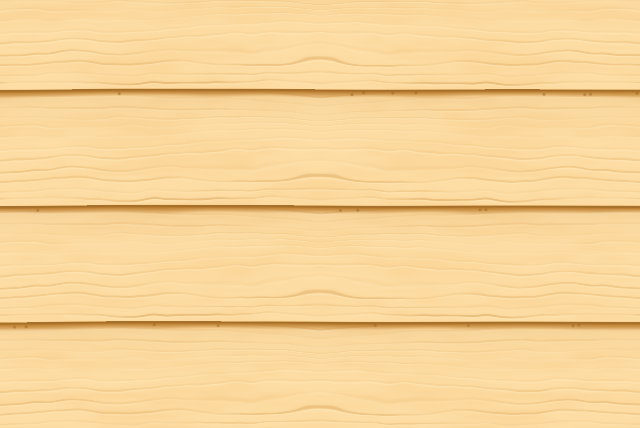
Write a Shadertoy shader that draws this texture.

```glsl
// Painted lap siding: overlapping horizontal boards with embossed wood grain.
// Each board is a repeat in y; the grain is a warped stack of grooves, mirrored
// about the vertical centre line, and a soft shadow falls under every lap.

#define PITCH 0.2715        // board height, in canvas heights
#define FIRST_SEAM 0.791    // height of the topmost lap edge
#define GROOVES 11.0        // grain grooves per board
#define GROOVE_WIDTH 0.055  // half width, in groove spacings
#define GRAIN_DEPTH 0.62    // darkness of the grooves
#define SHADOW_END 0.085    // reach of the lap shadow, in boards
#define PAINT vec3(0.992, 0.866, 0.645)
#define PAINT_DIM vec3(0.985, 0.842, 0.605)
#define PAINT_LIT vec3(1.0, 0.905, 0.715)
#define GROOVE_TONE vec3(0.87, 0.67, 0.38)
#define SHADOW_TONE vec3(0.75, 0.51, 0.20)
#define GAP_TONE vec3(0.60, 0.40, 0.15)

float hash(vec2 p) {
    return fract(sin(dot(p, vec2(127.1, 311.7))) * 43758.5453);
}

float noise(vec2 p) {
    vec2 i = floor(p), f = fract(p);
    f = f * f * (3.0 - 2.0 * f);
    return mix(mix(hash(i), hash(i + vec2(1, 0)), f.x),
               mix(hash(i + vec2(0, 1)), hash(i + vec2(1, 1)), f.x), f.y);
}

// Grain height coordinate: t runs down the board, m is distance from the centre
float grainPhase(float m, float t, float board) {
    // Upper grooves dip at the centre, middle ones arch, lower ones run level
    float bow = mix(0.09, -0.09, smoothstep(0.12, 0.42, t));
    bow *= 1.0 - smoothstep(0.55, 0.8, t);
    float calm = mix(0.35, 1.0, smoothstep(0.12, 0.35, t));
    float warp = 0.065 * (noise(vec2(m * 13.0, t * 4.0 + 2.0)) - 0.5)
               + 0.024 * (noise(vec2(m * 38.0, t * 9.0)) - 0.5)
               + 0.010 * (noise(vec2(m * 20.0, t * 5.0 + board * 7.0)) - 0.5);
    return (t - bow * exp(-5.0 * m) + calm * warp) * GROOVES;
}

// Grooves in x, raised lit edges in y
vec2 grain(float m, float t, float board, float aa) {
    float phase = grainPhase(m, t, board);
    float row = floor(phase);
    float offset = fract(phase) - 0.5 - 0.3 * (hash(vec2(row, 4.0)) - 0.5);
    float soft = aa * GROOVES * 0.7;
    float line = 1.0 - smoothstep(GROOVE_WIDTH - soft * 0.3, GROOVE_WIDTH + soft + 0.03, abs(offset));
    float slope = 0.28 * smoothstep(-0.3, 0.0, offset) * (1.0 - smoothstep(0.0, 0.06, offset));
    float lip = smoothstep(0.03, 0.12, offset) * (1.0 - smoothstep(0.12, 0.32, offset));

    // Grooves fade in and out along the board and are faint across its middle
    float fade = smoothstep(0.2, 0.75, noise(vec2(m * 9.0 + row * 5.3, row * 3.7)));
    float zone = 0.25 + 0.75 * smoothstep(0.5, 0.7, t) + 0.55 * (1.0 - smoothstep(0.16, 0.3, t));
    float strength = zone * mix(0.25, 1.0, fade) * mix(0.6, 1.0, hash(vec2(row, 9.0)));
    return vec2(max(line, slope) * strength, lip * mix(0.35, 0.85, fade));
}

void mainImage(out vec4 fragColor, in vec2 fragCoord) {
    vec2 uv = fragCoord / iResolution.xy;
    float m = abs(uv.x - 0.5);
    float aa = 1.0 / (iResolution.y * PITCH);

    // Board index and position below its upper lap, with a barely uneven edge
    float sag = 0.004 * (noise(vec2(uv.x * 5.0, 3.0)) - 0.5);
    float down = (FIRST_SEAM + sag - uv.y) / PITCH;
    float board = floor(down);
    float t = down - board;

    // Paint with broad, stretched tonal drift
    float drift = noise(vec2(m * 7.0, t * 6.0 + board * 3.0)) * 0.6
                + noise(vec2(m * 24.0, t * 22.0 + board)) * 0.4;
    vec3 color = mix(PAINT, PAINT_DIM, smoothstep(0.3, 0.85, drift));

    // Embossed grain
    vec2 g = grain(m, t, board, aa);
    color = mix(color, PAINT_LIT, g.y * 0.65);
    color = mix(color, GROOVE_TONE, clamp(g.x * GRAIN_DEPTH, 0.0, 1.0));

    // Shadow under the lap: dense core, quick fade and a faint tail
    float reach = SHADOW_END * mix(0.85, 1.15, noise(vec2(m * 12.0, board + 20.0)));
    float shadow = 1.0 - smoothstep(0.012, reach, t);
    shadow = max(shadow, 0.2 * exp(-t * 9.0));
    color = mix(color, SHADOW_TONE, shadow);
    float gap = 1.0 - smoothstep(0.008, 0.022 + aa * 0.5, t);
    color = mix(color, GAP_TONE, gap * 0.65);

    // Sparse grime specks caught in the shadow
    vec2 cell = vec2(floor(uv.x * 110.0), board);
    vec2 speck = vec2((fract(uv.x * 110.0) - 0.5) * 0.05, t - 0.022 - 0.02 * hash(cell + 5.0));
    float grime = step(0.92, hash(cell)) * (1.0 - smoothstep(0.006, 0.016 + aa * 0.4, length(speck)));
    color = mix(color, GAP_TONE, grime * 0.5);

    // Smooth the lap edge where one board ends over the next
    color = mix(color, SHADOW_TONE, 0.6 * smoothstep(1.0 - aa, 1.0, t));
    fragColor = vec4(color, 1.0);
}
```
